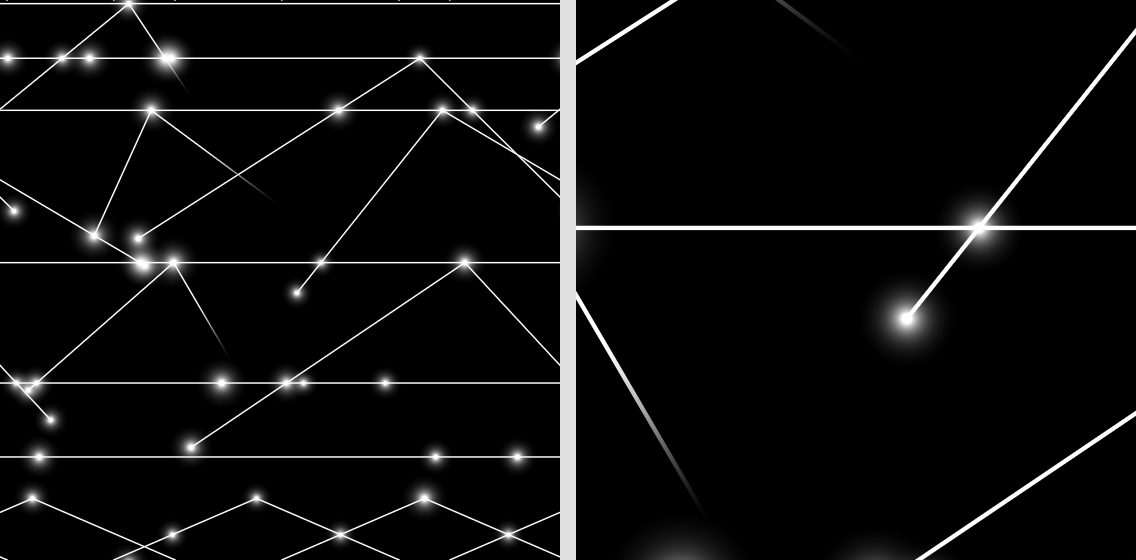
Left: the whole. Right: its middle third, enlarged.
Write a WebGL 2 fragment shader that draws this background.

```glsl
#version 300 es
precision highp float;
// Glowing white nodes joined by thin horizontal and slanted lines on black.

uniform vec2 u_resolution;
out vec4 outColor;

const float HALF_WIDTH = 0.0013;
const float GLOW_FALLOFF = 0.0118;
const int ROW_COUNT = 6;
const float ROWS[ROW_COUNT] = float[](0.9935, 0.896, 0.803, 0.531, 0.316, 0.184);

// Evenly spread pseudo-random value in 0..1.
float spread(float n, float stride, float offset) {
    return fract(n * stride + offset);
}

// Shortest offset on a canvas that repeats in both directions.
vec2 wrapped(vec2 v) {
    return fract(v + 0.5) - 0.5;
}

float screenBlend(float a, float b) {
    return 1.0 - (1.0 - a) * (1.0 - b);
}

// Antialiased coverage of a line at a given distance.
float stroke(float dist, float pixel) {
    return clamp((HALF_WIDTH - dist) / pixel + 0.5, 0.0, 1.0);
}

// Segment from a to b; fade = 1 dims it towards b.
float segment(vec2 p, vec2 a, vec2 b, float fade, float pixel) {
    vec2 along = b - a;
    vec2 fromStart = wrapped(p - 0.5 * (a + b)) + 0.5 * along;
    float t = clamp(dot(fromStart, along) / dot(along, along), 0.0, 1.0);
    float alpha = 1.0 - fade * smoothstep(0.35, 1.0, t);
    return alpha * stroke(length(fromStart - along * t), pixel);
}

// Saturated core with an exponential halo.
float node(vec2 p, vec2 center, float size) {
    float r = length(wrapped(p - center)) / (GLOW_FALLOFF * size);
    return clamp(1.5 * exp(-r) - 0.035, 0.0, 1.0);
}

float nodeSize(float n) {
    return mix(0.6, 1.1, spread(n, 0.618, 0.45));
}

void main() {
    vec2 p = gl_FragCoord.xy / u_resolution.y;
    float pixel = 1.0 / u_resolution.y;
    float lines = 0.0;
    float glow = 0.0;

    // Horizontal rows
    for (int i = 0; i < ROW_COUNT; i++) {
        lines = max(lines, stroke(abs(p.y - ROWS[i]), pixel));
    }

    // Tents: two slanted legs hang from each apex
    for (int i = 0; i < 6; i++) {
        int row = min((i + 1) * 2 / 3, 3);
        vec2 apex = vec2(spread(float(i), 0.52, 0.23), ROWS[row]);
        glow = screenBlend(glow, node(p, apex, nodeSize(float(i))));

        for (int side = 0; side < 2; side++) {
            float n = float(2 * i + side);
            float drop = mix(0.16, 0.36, spread(n, 0.755, 0.3));
            float run = mix(0.35, 1.8, spread(n, 0.618, 0.6));
            float direction = float(2 * side - 1);
            vec2 foot = apex + drop * vec2(direction * run, -1.0);
            float fade = (2 * i + side) % 4 == 1 ? 1.0 : 0.0;
            lines = max(lines, segment(p, apex, foot, fade, pixel));

            // Nodes where the leg meets the next row, and at its foot
            float crossing = (ROWS[row] - ROWS[row + 1]) / drop;
            if (crossing < 1.0) {
                vec2 knot = mix(apex, foot, crossing);
                glow = screenBlend(glow, node(p, knot, nodeSize(n + 3.0)));
            }
            if (fade < 0.5) {
                glow = screenBlend(glow, node(p, foot, nodeSize(n + 8.0)));
            }
        }
    }

    // Crossing zigzag near the lower edge
    for (int i = 0; i < 3; i++) {
        vec2 peak = vec2(0.458 + 0.3 * float(i), 0.11);
        vec2 leg = vec2(0.255, -0.11);
        lines = max(lines, segment(p, peak, peak + leg, 0.0, pixel));
        lines = max(lines, segment(p, peak, peak + leg * vec2(-1.0, 1.0), 0.0, pixel));
        glow = screenBlend(glow, node(p, peak, nodeSize(float(i) + 1.0)));
        glow = screenBlend(glow, node(p, peak + vec2(-0.15, -0.065), 0.65));
    }

    // Loose nodes resting on the rows
    for (int i = 0; i < 9; i++) {
        int k = i % 3;
        vec2 center = vec2(spread(float(i), 0.618, 0.07), ROWS[5 - k * k]);
        glow = screenBlend(glow, node(p, center, nodeSize(float(i) + 5.0)));
    }

    outColor = vec4(vec3(screenBlend(lines, glow)), 1.0);
}
```
